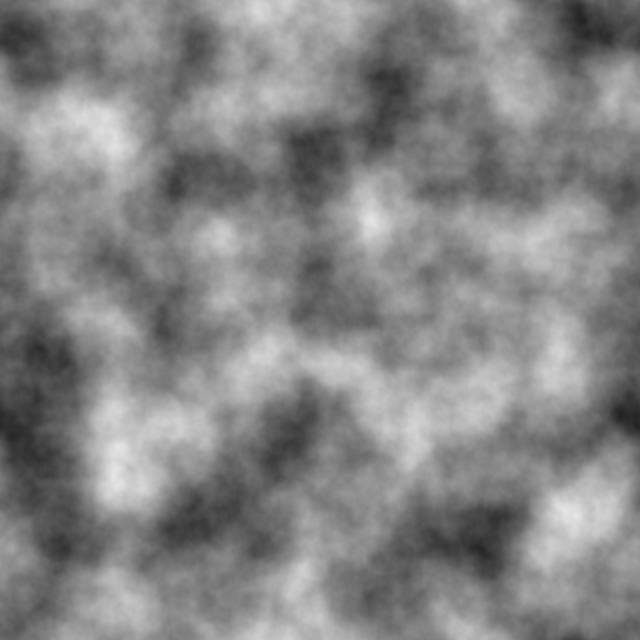
This texture is drawn by a Shadertoy shader. Its source:

```glsl
// Soft grey cloud texture that tiles seamlessly in both directions.
// Several octaves of gradient noise, each on a lattice wrapped at a whole
// number of cells, are summed and mapped to a grey level.

const float TAU = 6.2831853;
const int OCTAVES = 6;
const float BASE_CELLS = 5.0;   // lattice cells across the tile, first octave
const float GAIN = 0.5;         // amplitude ratio between octaves
const float MEAN_GREY = 0.522;
const float CONTRAST = 0.58;

float hash(vec2 p, float seed) {
    return fract(sin(dot(p, vec2(127.1, 311.7)) + seed * 74.7) * 43758.5453);
}

// Slope contribution of one lattice corner, with the corner index wrapped
float cornerSlope(vec2 cell, vec2 corner, vec2 local, float cells, float seed) {
    float angle = TAU * hash(mod(cell + corner, cells), seed);
    return dot(vec2(cos(angle), sin(angle)), local - corner);
}

// Gradient noise around zero that repeats every "cells" units
float tileNoise(vec2 p, float cells, float seed) {
    vec2 cell = floor(p);
    vec2 f = fract(p);
    vec2 fade = f * f * f * (f * (f * 6.0 - 15.0) + 10.0);
    float low = mix(cornerSlope(cell, vec2(0, 0), f, cells, seed),
                    cornerSlope(cell, vec2(1, 0), f, cells, seed), fade.x);
    float high = mix(cornerSlope(cell, vec2(0, 1), f, cells, seed),
                     cornerSlope(cell, vec2(1, 1), f, cells, seed), fade.x);
    return mix(low, high, fade.y);
}

// Octave sum; each lattice is shifted so that their nodes do not line up
float clouds(vec2 uv, float baseCells, float gain) {
    float sum = 0.0;
    float amplitude = 1.0;
    float cells = baseCells;
    for (int i = 0; i < OCTAVES; i++) {
        float seed = float(i) + 1.0;
        vec2 shift = seed * vec2(0.37, 0.61);
        sum += amplitude * tileNoise(uv * cells + shift, cells, seed);
        amplitude *= gain;
        cells *= 2.0;
    }
    return sum;
}

void mainImage(out vec4 fragColor, in vec2 fragCoord) {
    vec2 uv = fragCoord / iResolution.xy;
    float grey = MEAN_GREY + CONTRAST * clouds(uv, BASE_CELLS, GAIN);
    fragColor = vec4(vec3(clamp(grey, 0.0, 1.0)), 1.0);
}
```
